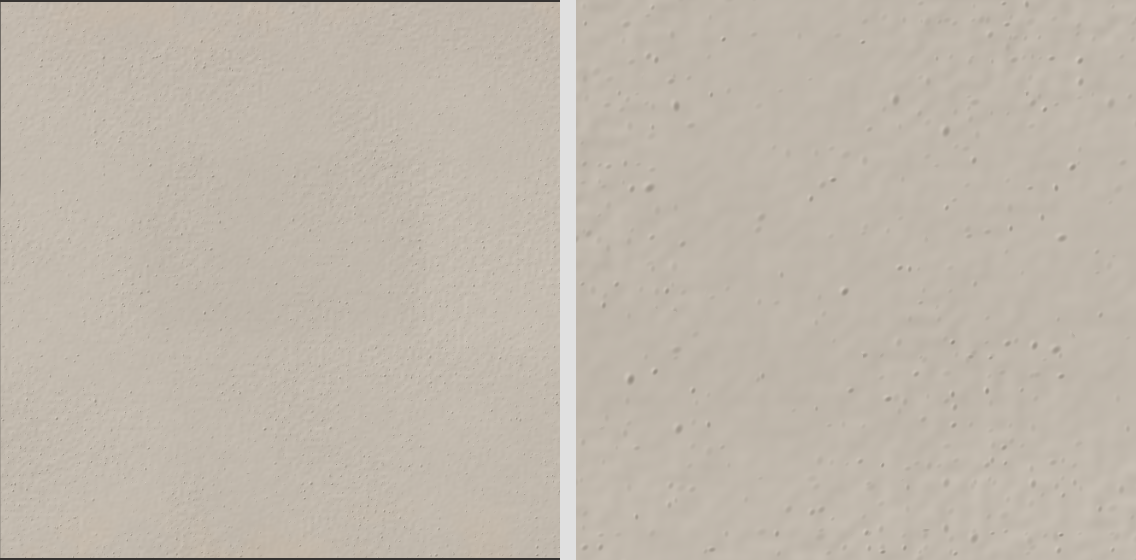
Left: the whole. Right: its middle third, enlarged.
Give the GLSL for this texture, as a three.js fragment shader.

```glsl
// Pale beige cement slab: faint tonal clouds, fine embossed grain and tiny
// slanted pits with lit rims, laid out on jittered grids in several sizes.
// Thin dark seams close the top and bottom, with a fainter one at the left.
#define BASE_COLOR vec3(0.757, 0.724, 0.679)
#define SEAM_COLOR vec3(0.215, 0.205, 0.195)
#define WARM_TINT vec3(0.012, 0.001, -0.010)
#define CLOUD_CONTRAST 0.022
#define GRAIN_SCALE 150.0
#define GRAIN_CONTRAST 0.042
#define PIT_CELLS 62.0
#define PIT_DEPTH 0.17
#define RIM_LIGHT 0.055
#define SEAM_WIDTH 0.0036

varying vec2 vUv;

float hash(vec2 p) {
  vec3 q = fract(vec3(p.xyx) * 0.1031);
  q += dot(q, q.yzx + 33.33);
  return fract((q.x + q.y) * q.z);
}

float noise(vec2 p) {
  vec2 i = floor(p);
  vec2 f = fract(p);
  f = f * f * (3.0 - 2.0 * f);
  float low = mix(hash(i), hash(i + vec2(1.0, 0.0)), f.x);
  float high = mix(hash(i + vec2(0.0, 1.0)), hash(i + 1.0), f.x);
  return mix(low, high, f.y);
}

float fbm(vec2 p) {
  float sum = 0.0;
  float amplitude = 0.5;
  for (int i = 0; i < 4; i++) {
    sum += amplitude * noise(p);
    p = p * 2.03 + 17.3;
    amplitude *= 0.5;
  }
  return sum / 0.9375;
}

// Soft-edged rectangle, 1 inside and 0 outside
float softBox(vec2 p, vec2 center, vec2 halfSize, float blur) {
  vec2 d = abs(p - center) - halfSize;
  vec2 inside = 1.0 - smoothstep(-blur, blur, d);
  return inside.x * inside.y;
}

// Slanted oval spot that fades towards its edge
float spot(vec2 p, float radius, float angle) {
  float c = cos(angle);
  float s = sin(angle);
  vec2 q = vec2(c * p.x + s * p.y, c * p.y - s * p.x);
  return 1.0 - smoothstep(0.1, 1.0, length(q * vec2(0.68, 1.05)) / radius);
}

// One pit per chosen cell: x is the shadow, y the lit rim
vec2 pitLayer(vec2 uv, float cells, float share, float seed) {
  vec2 p = uv * cells;
  vec2 id = floor(p) + seed;
  vec2 jitter = vec2(hash(id + 3.1), hash(id + 7.7));
  vec2 offset = fract(p) - mix(vec2(0.3), vec2(0.7), jitter);
  float radius = mix(0.13, 0.20, hash(id + 11.3));
  float angle = mix(0.3, 1.6, hash(id + 19.9));
  float present = step(hash(id + 29.5), share);
  float strength = mix(0.2, 1.0, pow(hash(id + 41.2), 5.0)) * present;
  float shadow = spot(offset, radius, angle);
  float rim = spot(offset + radius * vec2(0.75, -0.65), radius, angle);
  return vec2(shadow, rim * (1.0 - shadow)) * strength;
}

void main() {
  vec2 uv = vUv;
  vec3 color = BASE_COLOR;

  // Broad clouds and faint blocky patches
  float cloud = fbm(uv * 5.0 + 4.0) - 0.5;
  color += CLOUD_CONTRAST * cloud;
  color -= 0.009 * softBox(uv, vec2(0.50, 0.57), vec2(0.25, 0.16), 0.03);
  color += 0.007 * softBox(uv, vec2(0.89, 0.53), vec2(0.13, 0.16), 0.025);
  color += 0.006 * (1.0 - smoothstep(0.0, 0.4, uv.x));
  color -= 0.007 * (1.0 - smoothstep(0.0, 0.09, uv.y));
  color -= vec3(0.004, 0.007, 0.006) * smoothstep(0.72, 1.0, uv.y);

  // Warm stains, mostly near the upper and lower edges
  float edgeZone = smoothstep(0.36, 0.49, abs(uv.y - 0.5));
  color += WARM_TINT * edgeZone * smoothstep(0.5, 0.72, fbm(uv * 8.0 + 31.0));

  // Fine grain lit from the upper left
  vec2 g = uv * GRAIN_SCALE;
  float relief = noise(g) - noise(g + vec2(-0.45, 0.45));
  float cluster = smoothstep(0.3, 0.7, fbm(uv * 9.0 + 50.0));
  color += GRAIN_CONTRAST * relief * mix(0.4, 1.0, cluster);
  color += 0.012 * (noise(g * 0.6 + 9.0) - 0.5);

  // Pits in loose clusters, denser towards the lower part
  float share = mix(0.34, 0.16, uv.y) * mix(0.3, 1.5, cluster);
  vec2 pits = vec2(0.0);
  for (int i = 0; i < 3; i++) {
    float k = float(i);
    vec2 layer = pitLayer(uv + 0.137 * k, PIT_CELLS * (1.0 + 0.27 * k), share, 71.0 * k);
    pits = max(pits, layer);
  }
  color += RIM_LIGHT * pits.y - PIT_DEPTH * pits.x;

  // Dark seams along the border
  float edge = min(uv.y, 1.0 - uv.y);
  float seam = 1.0 - smoothstep(SEAM_WIDTH * 0.75, SEAM_WIDTH * 1.25, edge);
  float side = 1.0 - smoothstep(0.0005, 0.0020, uv.x);
  seam = max(seam, side * mix(0.25, 0.7, smoothstep(0.64, 0.68, uv.y)));
  gl_FragColor = vec4(mix(color, SEAM_COLOR, seam), 1.0);
}
```
